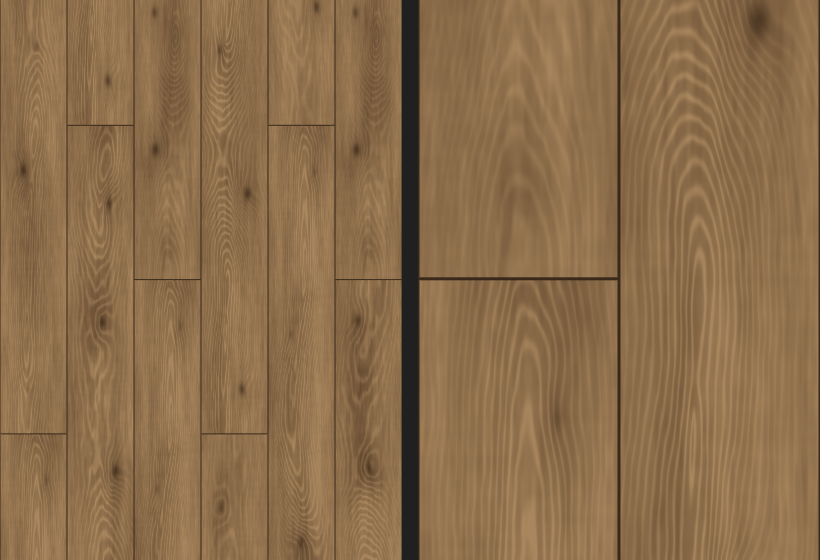
Left: the whole. Right: its middle third, enlarged.
A Shadertoy shader for this texture:

```glsl
// Oak plank floor: six columns of long boards with joints staggered by thirds.
// Each board cuts through noisy growth rings, which form arches, eyes and knots;
// fibres, dark heartwood and thin seams are laid on top. Some boards recur.
#define COLUMNS 6.0
#define FLOOR_HEIGHT 8.348   // canvas height in board widths
#define BOARD_LENGTH 6.9
#define FIRST_JOINT 1.88
#define SEAM_HALF_WIDTH 0.0075
#define RING_DENSITY 13.0
#define KNOTS 3
#define DARK_WOOD vec3(0.425, 0.317, 0.208)
#define LIGHT_WOOD vec3(0.640, 0.507, 0.352)
#define KNOT_COLOR vec3(0.235, 0.160, 0.095)
#define SEAM_COLOR vec3(0.190, 0.130, 0.080)

// Board kinds below and above the joint of each column
const int LOWER_KIND[6] = int[6](0, 1, 0, 2, 0, 3);
const int UPPER_KIND[6] = int[6](4, 5, 6, 5, 7, 6);

float hash(vec2 p) {
    vec3 q = fract(p.xyx * vec3(0.1031, 0.1030, 0.0973));
    q += dot(q, q.yzx + 33.33);
    return fract((q.x + q.y) * q.z);
}

float noise(vec2 p) {
    vec2 cell = floor(p), f = fract(p);
    f = f * f * (3.0 - 2.0 * f);
    return mix(mix(hash(cell), hash(cell + vec2(1, 0)), f.x),
               mix(hash(cell + vec2(0, 1)), hash(cell + vec2(1, 1)), f.x), f.y);
}

float fbm(vec2 p) {
    float sum = 0.0, weight = 0.5;
    for (int i = 0; i < 4; i++) {
        sum += weight * noise(p);
        p = p * 2.03 + 17.3;
        weight *= 0.5;
    }
    return sum / 0.9375;
}

// Wood colour at a point of a board one unit wide
vec3 boardColor(vec2 p, float kind) {
    float seed = 37.0 * kind + 11.0;
    vec2 s = p + vec2(seed, 3.0 * seed);

    // Growth rings around a wandering log axis
    float center = 0.5 + 0.36 * (noise(vec2(seed, p.y * 0.4)) - 0.5);
    float across = p.x - center;
    float depth = 1.5 * (noise(vec2(seed + 5.0, p.y * 0.48)) - 0.22);
    float warp = fbm(s * vec2(3.5, 0.9)) - 0.5;
    float radius = length(vec2(across * 2.3, depth)) + 0.24 * warp;

    // Knots push the rings aside
    float knotShade = 0.0, knotCore = 0.0;
    for (int i = 0; i < KNOTS; i++) {
        vec2 id = vec2(seed + float(i) * 7.0, seed + 3.0);
        float strength = 0.25 + 0.75 * hash(id + 2.0);
        vec2 spot = vec2(0.25 + 0.5 * hash(id),
                         BOARD_LENGTH * (float(i) + 0.15 + 0.7 * hash(id + 1.0)) / float(KNOTS));
        vec2 v = (p - spot) / (vec2(0.15, 0.30) * (0.6 + 0.5 * strength));
        v.x += 0.5 * warp + 0.25 * v.y * (hash(id + 4.0) - 0.5);
        float d2 = dot(v, v);
        radius += 0.26 * strength * exp(-d2);
        knotShade += strength * exp(-d2 * 0.7);
        knotCore += strength * exp(-d2 * 12.0);
    }

    // Pale arches with a softer dark flank, strongest near the axis
    float phase = radius * RING_DENSITY;
    float wave = 0.5 + 0.5 * sin(6.2832 * phase + 1.5 * warp);
    float heart = exp(-across * across * 14.0);
    float contrast = (0.10 + 0.30 * heart) * (0.6 + 0.7 * hash(vec2(seed, 9.0)));
    contrast *= 1.0 - smoothstep(0.3, 0.8, fwidth(phase));
    float rings = (pow(wave, 2.5) - 0.32) * contrast;

    // Broad streaks, fibres, pores and faint cross ripples
    float streak = fbm(s * vec2(4.0, 0.45)) - 0.5;
    float fibre = noise(s * vec2(26.0, 1.6)) - 0.5;
    float pore = noise(s * vec2(52.0, 7.0)) - 0.5;
    float ripple = noise(s * vec2(5.0, 24.0)) - 0.5;
    float stain = smoothstep(0.42, 0.85, fbm(vec2(seed, p.y * 0.7)))
                * exp(-across * across * 22.0);

    float tone = 0.68 + 0.07 * (hash(vec2(seed, 21.0)) - 0.5) + rings
               + 0.85 * streak + 0.22 * fibre + 0.20 * pore + 0.06 * ripple
               - 0.50 * stain - 0.30 * knotShade;
    vec3 color = mix(DARK_WOOD, LIGHT_WOOD, clamp(tone, -0.35, 1.1));
    return mix(color, KNOT_COLOR, clamp(0.75 * knotCore, 0.0, 0.8));
}

// Pixel coverage of a thin line at distance d
float lineCover(float d, float pixel) {
    return clamp((SEAM_HALF_WIDTH - d) / pixel + 0.5, 0.0, 1.0);
}

void mainImage(out vec4 fragColor, in vec2 fragCoord) {
    vec2 scale = vec2(COLUMNS, FLOOR_HEIGHT) / iResolution.xy;
    vec2 p = fragCoord * scale;
    float column = clamp(floor(p.x), 0.0, COLUMNS - 1.0);

    // Joints climb by a third of a board
    float joint = FIRST_JOINT + mod(2.0 * column, 3.0) * BOARD_LENGTH / 3.0;
    bool upper = p.y > joint;
    int kind = upper ? UPPER_KIND[int(column)] : LOWER_KIND[int(column)];
    vec2 local = vec2(p.x - column, p.y - joint + (upper ? 0.0 : BOARD_LENGTH));
    vec3 color = boardColor(local, float(kind));

    // Seams
    float side = min(local.x, 1.0 - local.x);
    float seam = max(lineCover(side, scale.x), lineCover(abs(p.y - joint), scale.y));
    fragColor = vec4(mix(color, SEAM_COLOR, 0.9 * seam), 1.0);
}
```
